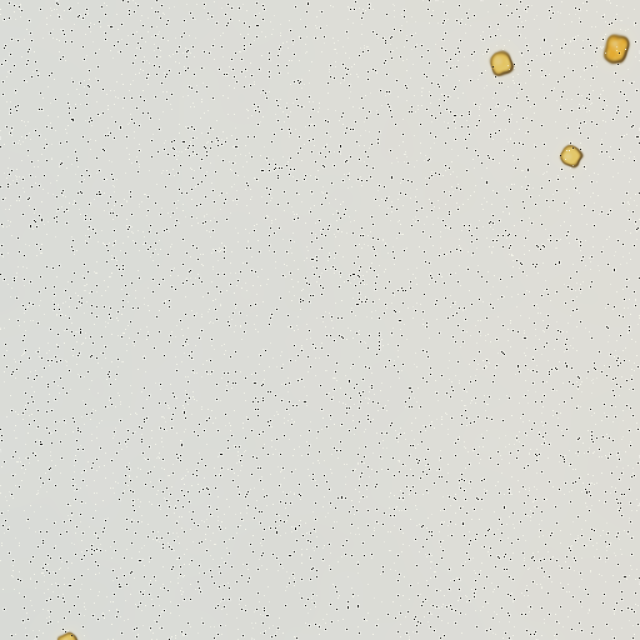
Give the GLSL for this texture, as a WebGL 1 fragment shader.

```glsl
precision highp float;
// Pale grey field peppered with tiny black and white specks and a few amber grains.
uniform vec2 u_resolution;

const vec3 FIELD_COOL = vec3(0.852, 0.860, 0.843);
const vec3 FIELD_WARM = vec3(0.872, 0.868, 0.842);
const float FIELD_MOTTLE = 0.010;

const float SPECK_GRID = 512.0;     // speck cells across the canvas
const float PEPPER_SHARE = 0.0098;
const float SALT_SHARE = 0.012;
const vec3 PEPPER = vec3(0.11, 0.11, 0.10);
const vec3 SALT = vec3(0.97, 0.97, 0.925);
const float HALO_LIFT = 0.05;       // pale ring round each black speck

const vec3 AMBER = vec3(0.89, 0.67, 0.20);
const vec3 STRAW = vec3(0.89, 0.81, 0.47);
const vec3 RIM = vec3(0.38, 0.29, 0.15);
const vec3 GLOW = vec3(0.91, 0.89, 0.81);
const vec2 CLUSTER_CENTER = vec2(0.880, 0.860);
const float CLUSTER_RADIUS = 0.105;
const float GRAIN_SIZE = 0.0165;
const vec2 EDGE_GRAIN = vec2(0.107, -0.005);

float hash(vec2 p) {
  vec3 q = fract(p.xyx * vec3(0.1031, 0.1030, 0.0973));
  q += dot(q, q.yzx + 33.33);
  return fract((q.x + q.y) * q.z);
}

float noise(vec2 p) {
  vec2 i = floor(p);
  vec2 f = fract(p);
  f = f * f * (3.0 - 2.0 * f);
  return mix(mix(hash(i), hash(i + vec2(1.0, 0.0)), f.x),
             mix(hash(i + vec2(0.0, 1.0)), hash(i + vec2(1.0, 1.0)), f.x), f.y);
}

// Share of a square pixel footprint that lies inside the box lo..hi.
float boxCover(vec2 p, float halfPixel, vec2 lo, vec2 hi) {
  vec2 span = max(min(p + halfPixel, hi) - max(p - halfPixel, lo), 0.0);
  return span.x * span.y / (4.0 * halfPixel * halfPixel);
}

vec3 background(vec2 uv) {
  float warmth = smoothstep(0.0, 1.0, uv.x * 0.8 + uv.y * 0.2);
  float mottle = noise(uv * 4.0) * 0.6 + noise(uv * 13.0 + 7.0) * 0.4;
  return mix(FIELD_COOL, FIELD_WARM, warmth) + FIELD_MOTTLE * (mottle - 0.5);
}

// Rounded, slightly square grain with a soft rim darker at the lower right.
vec3 addGrain(vec3 color, vec2 uv, vec2 center, float size, float tilt, float richness) {
  vec2 v = uv - center;
  float c = cos(tilt);
  float s = sin(tilt);
  vec2 q = vec2(c * v.x + s * v.y, c * v.y - s * v.x) / size;
  q.y /= 1.0 + 0.25 * richness;
  vec2 a = abs(q);
  float r = pow(a.x * a.x * a.x + a.y * a.y * a.y, 1.0 / 3.0);
  r += 0.16 * (noise(q * 1.6 + center * 50.0) - 0.5);

  float shade = 0.5 + 0.5 * dot(v / max(length(v), 0.0001), vec2(0.8, -0.6));
  float rimOffset = (r - 0.92) / 0.15;
  float rim = exp(-rimOffset * rimOffset) * mix(0.35, 0.85, shade);
  float folds = noise(q * 2.5 + center * 90.0);
  vec3 body = mix(STRAW, AMBER, clamp(richness * (0.55 + 0.6 * folds), 0.0, 1.0));
  body = mix(body, GLOW, 0.3 * (1.0 - smoothstep(0.0, 0.6, length(q - vec2(-0.2, 0.25)))));
  body = mix(body, AMBER * 0.85, 0.45 * smoothstep(0.5, 0.9, r));

  color = mix(color, GLOW, 0.7 * exp(-max(r - 0.9, 0.0) * 2.5));
  color = mix(color, body, 1.0 - smoothstep(0.85, 1.08, r));
  return mix(color, RIM, rim);
}

vec3 addSpecks(vec3 color, vec2 uv, float pixel) {
  vec2 p = uv * SPECK_GRID;
  float halfPixel = 0.5 * pixel * SPECK_GRID;
  vec2 home = floor(p);
  float pepper = 0.0;
  float salt = 0.0;
  float halo = 0.0;
  for (int y = -2; y <= 2; y++) {
    for (int x = -2; x <= 2; x++) {
      vec2 cell = home + vec2(float(x), float(y));
      float pick = hash(cell + 19.0);
      float cover = boxCover(p, halfPixel, cell, cell + 1.0);
      if (pick < PEPPER_SHARE) {
        pepper += cover;
        halo += boxCover(p, halfPixel, cell - 1.0, cell + 2.0);
      } else if (pick > 1.0 - SALT_SHARE) {
        salt += cover * mix(0.5, 1.0, hash(cell + 71.0));
      }
    }
  }
  color += HALO_LIFT * min(halo, 1.0) * mix(0.45, 1.3, hash(home + 137.0));
  color = mix(color, SALT, min(salt, 1.0));
  return mix(color, PEPPER, min(pepper, 1.0));
}

void main() {
  float pixel = 1.0 / min(u_resolution.x, u_resolution.y);
  vec2 uv = gl_FragCoord.xy * pixel;
  vec3 color = background(uv);

  // Three grains on a loose ring, plus one cut by the lower edge.
  for (int i = 0; i < 3; i++) {
    float k = float(i);
    float angle = 0.65 + k * 2.09;
    vec2 center = CLUSTER_CENTER + CLUSTER_RADIUS * vec2(cos(angle), sin(angle));
    color = addGrain(color, uv, center, GRAIN_SIZE * (1.08 - 0.08 * k), -0.25 + 0.6 * k,
                     1.0 / (1.0 + 2.0 * k));
  }
  color = addGrain(color, uv, EDGE_GRAIN, GRAIN_SIZE * 0.9, 0.4, 0.3);

  gl_FragColor = vec4(addSpecks(color, uv, pixel), 1.0);
}
```
